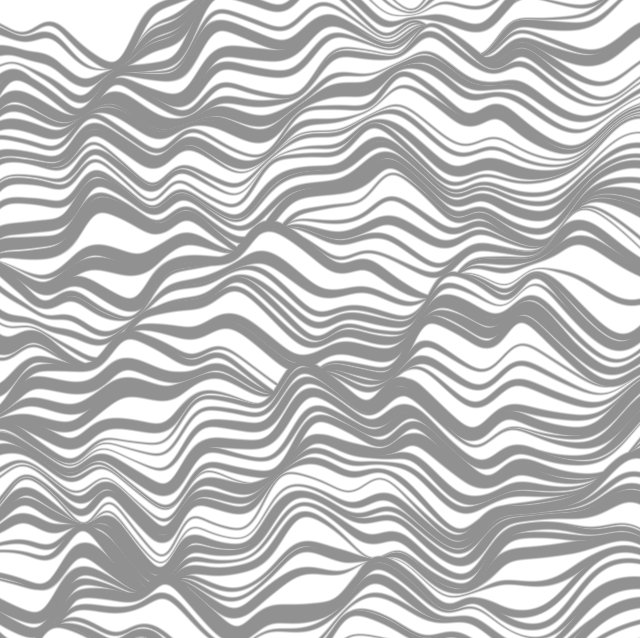
Write a Shadertoy shader that draws this pattern.

```glsl
#define BANDS 18
#define STRANDS 5
#define TOP 1.03
#define SPACING 0.076
#define TILT 0.03
#define WAVES 6.0
#define WAVE_HEIGHT 0.029
#define SWELL 0.043
#define WANDER 1.5
#define THIN 0.0009
#define THICK 0.0092
#define INK vec3(0.567)

const float TAU = 6.2831853;

float hash(vec2 p) {
    vec3 q = fract(p.xyx * 0.1031);
    q += dot(q, q.yzx + 33.33);
    return fract((q.x + q.y) * q.z);
}

// Smooth noise along x, independent for each row
float noise(float x, float row) {
    float cell = floor(x);
    float f = x - cell;
    f = f * f * (3.0 - 2.0 * f);
    return mix(hash(vec2(cell + 17.0, row)), hash(vec2(cell + 18.0, row)), f);
}

// Height of the upper edge of a band
float crest(float x, float band) {
    float phase = WAVES * x + 1.1 * noise(x * 2.5, 7.0)
                + 0.13 * band + 0.5 * noise(x * 2.0, band + 40.0);
    float angle = TAU * phase;
    float strength = mix(0.4, 1.0, noise(x * 2.7 + band * 0.4, 11.0));
    float wave = WAVE_HEIGHT * strength * sin(angle + 0.35 * sin(angle));

    // Slow rise and fall that pinches neighbouring bands together
    float rate = mix(1.4, 2.6, hash(vec2(band, 3.0)));
    float swell = SWELL * sin(TAU * (rate * x + hash(vec2(band, 5.0))));

    // The upper bands sink towards the left corner
    float sink = 0.1 * (1.0 - smoothstep(0.1, 0.35, x)) * exp2(-0.3 * band);
    return TOP - SPACING * band + TILT * x + swell + wave - sink;
}

// Height and slope of a band edge
vec2 edgeAt(float x, float band) {
    const float e = 0.002;
    float left = crest(x - e, band);
    float right = crest(x + e, band);
    return vec2(0.5 * (left + right), 0.5 * (right - left) / e);
}

float stroke(float dist, float halfWidth, float pixel) {
    return 1.0 - smoothstep(-pixel, pixel, abs(dist) - halfWidth);
}

void mainImage(out vec4 fragColor, in vec2 fragCoord) {
    vec2 p = fragCoord / iResolution.y;
    float pixel = 0.0023;
    float ink = 0.0;
    vec2 upper = edgeAt(p.x, 0.0);

    // Paint bands from back to front, each hiding those behind it
    for (int j = 0; j < BANDS; j++) {
        float band = float(j);
        vec2 lower = edgeAt(p.x, band + 1.0);
        float depth = (upper.x - p.y) / sqrt(1.0 + upper.y * upper.y);
        float inside = smoothstep(-pixel, pixel, depth);
        ink *= 1.0 - inside;

        // Strands run between the two edges, thinning where these meet
        float taper = mix(0.4, 1.15, smoothstep(0.0, 1.5 * SPACING, upper.x - lower.x));
        for (int k = 0; k < STRANDS; k++) {
            float strand = float(k);
            float row = band * 9.0 + strand + 120.0;
            float drift = WANDER * (noise(p.x * 4.0, row) - 0.5);
            float t = k == 0 ? 0.0 : clamp((strand + drift) / float(STRANDS), 0.0, 1.0);
            vec2 line = mix(upper, lower, t);
            float dist = (p.y - line.x) / sqrt(1.0 + line.y * line.y);
            float halfWidth = mix(THIN, THICK, noise(p.x * 5.0, row + 200.0));
            halfWidth *= k == 0 ? 0.9 : taper;
            float mask = k == 0 ? 1.0 : inside;
            ink = max(ink, mask * stroke(dist, halfWidth, pixel));
        }
        upper = lower;
    }

    fragColor = vec4(mix(vec3(1.0), INK, ink), 1.0);
}
```
